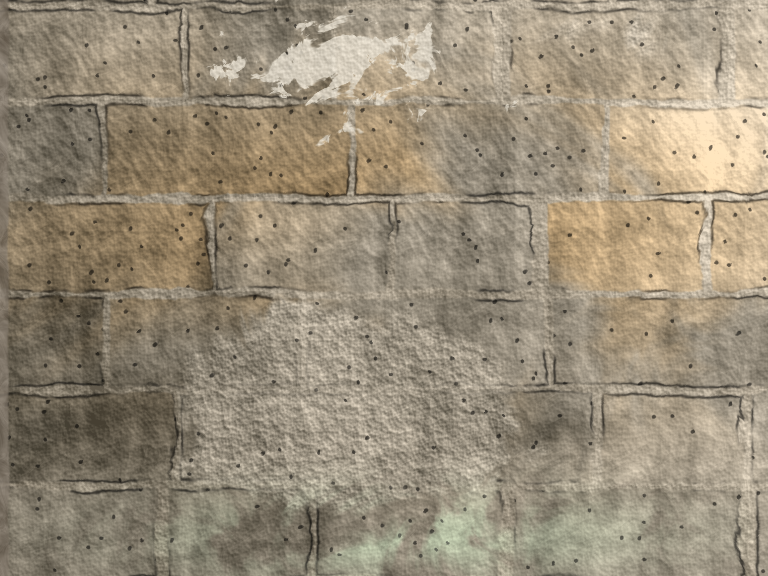
Reproduce this texture procedurally as a WebGL 1 fragment shader.

```glsl
precision highp float;
// Weathered wall of six stone courses with mortar joints, rough render and flaking whitewash.
uniform vec2 u_resolution;

vec2 hash2(vec2 p) {
  return fract(sin(vec2(dot(p, vec2(127.1, 311.7)), dot(p, vec2(269.5, 183.3)))) * 4375.85);
}

// Cellular noise: distance to the nearest point, and that point's random value.
vec2 cells(vec2 p) {
  vec2 base = floor(p), nearest = vec2(9.0, 0.0);
  for (int j = -1; j <= 1; j++)
    for (int i = -1; i <= 1; i++) {
      vec2 cell = base + vec2(float(i), float(j));
      vec2 point = hash2(cell);
      float d = length(cell + point - p);
      if (d < nearest.x) nearest = vec2(d, fract(point.x * 7.0 + point.y * 13.0));
    }
  return nearest;
}

// Layered, warped sines, roughly -0.7 to 0.7.
float stains(vec2 p) {
  float sum = 0.0, amp = 0.5;
  for (int i = 0; i < 5; i++) {
    p = mat2(0.8, 0.6, -0.6, 0.8) * p * 1.75 + 0.9 * sin(p.yx * 1.3 + 2.0);
    sum += amp * sin(p.x) * sin(p.y + 1.0);
    amp *= 0.65;
  }
  return sum;
}

// Gritty surface height.
float grit(vec2 p) {
  return 0.5 * cells(p * 48.0).x + 0.35 * cells(p * 95.0 + 7.0).x + 0.25 * cells(p * 170.0 + 3.0).x;
}

float blob(vec2 p, vec2 centre, vec2 size) {
  vec2 q = (p - centre) / size;
  return exp(-dot(q, q));
}

void main() {
  vec2 uv = gl_FragCoord.xy / u_resolution;
  vec2 p = gl_FragCoord.xy / u_resolution.y;
  float broad = stains(p * 3.0);
  float mottled = stains(p * 11.0 + 4.0);
  float fine = stains(p * 38.0 + 8.0);

  // Courses counted from the top, with blocks of uneven length
  vec2 w = uv + 0.006 * vec2(mottled, stains(p * 9.0 + 20.0)) + 0.002 * fine;
  float course = (1.0 - w.y) * 6.0 - 0.06;
  float row = floor(course), along = fract(course);
  float block = 0.0, gap = min(along, 1.0 - along) / 6.0;
  for (int i = 0; i < 4; i++) {
    float n = float(i);
    float joint = 0.2 + 0.265 * n + 0.075 * sin(2.6 * row - 3.7 + n);
    float wide = 0.007 * step(0.75, hash2(vec2(n, row)).x);
    gap = min(gap, max(abs(w.x - joint) * 1.333 - wide, 0.0));
    block += step(joint, w.x);
  }
  vec2 random = hash2(vec2(block + 3.0, row + 5.0));

  // Coverage of render, mortar and cracks
  float render = smoothstep(0.36, 0.5, blob(uv, vec2(0.46, 0.29), vec2(0.25, 0.19))
    + 0.4 * blob(uv, vec2(0.82, 0.93), vec2(0.17, 0.08)) + 0.22 * mottled + 0.1 * broad);
  float halfWidth = 0.006 + 0.005 * mottled;
  float mortar = (1.0 - smoothstep(halfWidth - 0.002, halfWidth + 0.003, gap)) * (1.0 - 0.85 * render);
  float crackOffset = (gap - halfWidth - 0.002) / 0.0025;
  float crack = exp(-crackOffset * crackOffset) * smoothstep(-0.2, 0.3, stains(p * 7.0 + 31.0))
    * (1.0 - 0.8 * render);

  // Light rising to the right, block variation, soot and streaks
  float tone = 0.22 + 0.40 * uv.x + 0.13 * (uv.y - 0.5) + 0.16 * (random.x - 0.5);
  tone += 0.17 * broad + 0.13 * mottled + 0.14 * fine;
  tone += 0.12 * stains(vec2(p.x * 26.0, p.y * 2.5)) * (1.0 - render);
  tone += 0.28 * blob(uv, vec2(0.97, 0.78), vec2(0.15, 0.13));
  tone -= 0.16 * blob(uv, vec2(0.15, 0.24), vec2(0.12, 0.08));
  tone -= 0.20 * blob(uv, vec2(0.70, 0.25), vec2(0.12, 0.05));
  tone += 0.10 * render;

  // Slanted chisel marks on the upper stones
  float dressed = smoothstep(0.45, 0.6, uv.y) * (1.0 - render) * (1.0 - mortar);
  tone += 0.05 * dressed * sin(dot(p, vec2(300.0, 230.0)) + 5.0 * mottled);

  // Grain lit from above right
  float relief = grit(p + vec2(0.002, 0.003)) - grit(p);
  tone -= relief * mix(0.45, 0.95, max(render, mortar));

  vec3 colour = mix(vec3(0.27, 0.25, 0.205), vec3(0.91, 0.86, 0.78), clamp(tone + 0.05, 0.0, 1.1));
  float ochre = blob(uv, vec2(0.5, 0.6), vec2(0.6, 0.28)) * smoothstep(-0.3, 0.5, broad + random.y - 0.4);
  colour *= mix(vec3(1.0), vec3(1.08, 0.96, 0.78), ochre * (1.0 - render) * (1.0 - mortar));

  // Mortar, cracks and open pits
  colour = mix(colour, colour * 0.7 + vec3(0.25, 0.23, 0.2), 0.65 * mortar);
  colour *= 1.0 - 0.55 * crack;
  vec2 pit = cells(p * 42.0 + 0.15 * fine);
  colour *= 1.0 - 0.55 * step(0.84, pit.y) * (1.0 - smoothstep(0.08, 0.2, pit.x)) * (1.0 - mortar);

  // Pale algae at the foot and whitewash flakes at the top
  float algae = blob(uv, vec2(0.52, 0.07), vec2(0.3, 0.07)) * smoothstep(-0.35, 0.5, mottled + broad);
  colour = mix(colour, colour * vec3(0.88, 1.0, 0.92) + 0.16, algae);
  float flakes = smoothstep(0.62, 0.72, 0.75 * blob(uv, vec2(0.44, 0.89), vec2(0.22, 0.13))
    + 0.45 * stains(p * 15.0 + 12.0) + 0.22 * fine);
  colour = mix(colour, vec3(0.88, 0.85, 0.79) - 0.3 * relief, 0.85 * flakes);

  // Grey corner strip at the left
  float strip = 1.0 - smoothstep(0.009, 0.013, uv.x + 0.002 * mottled);
  colour = mix(colour, vec3(0.50, 0.46, 0.41) + 0.12 * fine, 0.8 * strip);
  gl_FragColor = vec4(clamp(colour, 0.0, 1.0), 1.0);
}
```
